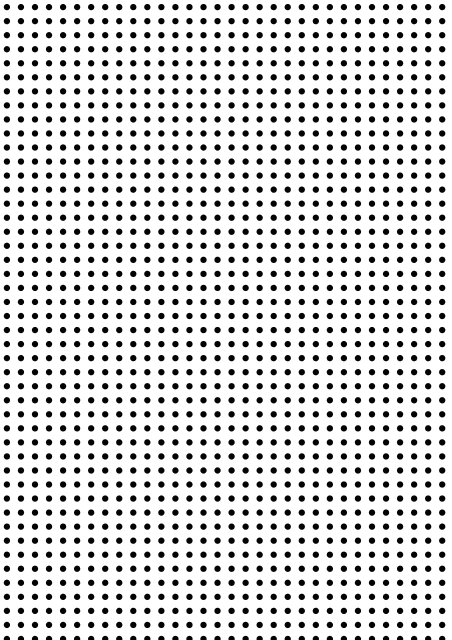
A Shadertoy shader for this pattern:

```glsl
// Distance to the nearest dot edge, in grid cells
float dotDistance(vec2 grid, float radius) {
    return length(fract(grid) - 0.5) - radius;
}

void mainImage(out vec4 fragColor, in vec2 fragCoord) {
    // Height-based units, measured from the top left corner
    vec2 pos = vec2(fragCoord.x, iResolution.y - fragCoord.y) / iResolution.y;

    // Square grid: 32 columns, 45 full rows and one cut by the lower edge
    float pitch = 0.02194;
    vec2 grid = (pos - vec2(0.0108, 0.0111)) / pitch + 0.5;

    // Antialiased black dots on white
    float pixel = 1.0 / (iResolution.y * pitch);
    float ink = clamp(0.5 - dotDistance(grid, 0.222) / pixel, 0.0, 1.0);
    vec3 color = mix(vec3(1.0), vec3(0.01), ink);

    fragColor = vec4(color, 1.0);
}
```
